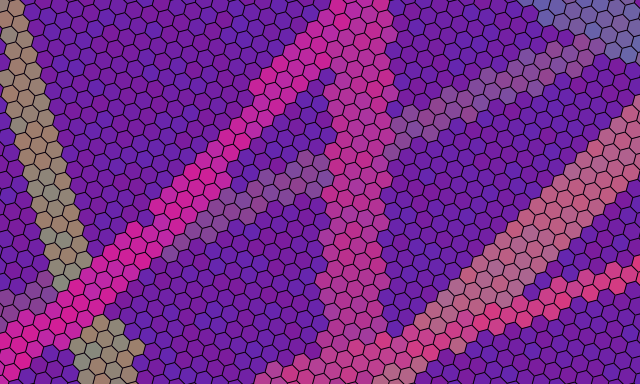
This pattern is drawn by a Shadertoy shader. Its source:

```glsl
float hash(vec2 p) {
    return fract(sin(dot(p, vec2(127.1, 311.7))) * 43758.5453);
}

// Offset from the nearest hexagon centre, on a lattice of unit pitch
vec2 hexOffset(vec2 p) {
    vec2 period = vec2(1.0, sqrt(3.0));
    vec2 a = mod(p, period) - 0.5 * period;
    vec2 b = mod(p + 0.5 * period, period) - 0.5 * period;
    return dot(a, a) < dot(b, b) ? a : b;
}

float segmentDistance(vec2 p, vec2 a, vec2 b) {
    vec2 ab = b - a;
    return length(p - a - ab * clamp(dot(p - a, ab) / dot(ab, ab), 0.0, 1.0));
}

// Colours the whole cell when its centre lies inside the band
void paintBand(inout vec3 color, vec2 center, vec2 a, vec2 b, float halfWidth,
               vec3 startColor, vec3 endColor) {
    if (segmentDistance(center, a, b) < halfWidth) {
        vec2 ab = b - a;
        float along = clamp(dot(center - a, ab) / dot(ab, ab), 0.0, 1.0);
        color = mix(startColor, endColor, along);
    }
}

void mainImage(out vec4 fragColor, in vec2 fragCoord) {
    vec2 p = fragCoord / iResolution.y;

    // Tilted hexagon grid
    float pitch = 0.0425;
    float tilt = radians(15.0);
    mat2 turn = mat2(cos(tilt), sin(tilt), -sin(tilt), cos(tilt));
    vec2 grid = turn * p / pitch;
    vec2 offset = hexOffset(grid);
    vec2 cell = grid - offset;
    vec2 center = transpose(turn) * cell * pitch;
    vec2 id = floor(cell * vec2(2.0, 2.0 / sqrt(3.0)) + 0.5);

    // Crossing bands over a violet ground
    vec3 color = vec3(0.44, 0.13, 0.65);
    vec3 tan1 = vec3(0.60, 0.49, 0.45);
    vec3 tan2 = vec3(0.57, 0.52, 0.46);
    paintBand(color, center, vec2(-0.05, 0.16), vec2(1.56, 0.89), 0.044,
              vec3(0.52, 0.25, 0.58), vec3(0.53, 0.29, 0.60));
    paintBand(color, center, vec2(0.01, 1.03), vec2(0.19, 0.30), 0.051, tan1, tan2);
    paintBand(color, center, vec2(0.276, 0.08), vec2(0.285, -0.06), 0.081, tan2, tan1);
    paintBand(color, center, vec2(1.41, 1.04), vec2(1.72, 0.89), 0.075,
              vec3(0.44, 0.34, 0.64), vec3(0.45, 0.39, 0.63));
    paintBand(color, center, vec2(0.97, -0.02), vec2(1.70, 0.69), 0.070,
              vec3(0.69, 0.40, 0.54), vec3(0.73, 0.36, 0.53));
    paintBand(color, center, vec2(0.952, 1.05), vec2(0.907, 0.0), 0.079,
              vec3(0.73, 0.17, 0.60), vec3(0.67, 0.22, 0.58));
    paintBand(color, center, vec2(0.70, -0.01), vec2(1.09, 0.10), 0.044,
              vec3(0.72, 0.23, 0.56), vec3(0.78, 0.25, 0.55));
    paintBand(color, center, vec2(1.09, 0.10), vec2(1.70, 0.31), 0.032,
              vec3(0.78, 0.25, 0.55), vec3(0.83, 0.23, 0.51));
    paintBand(color, center, vec2(0.94, 1.03), vec2(0.38, 0.36), 0.046,
              vec3(0.75, 0.15, 0.61), vec3(0.77, 0.14, 0.63));
    paintBand(color, center, vec2(0.38, 0.36), vec2(-0.03, 0.02), 0.056,
              vec3(0.77, 0.14, 0.63), vec3(0.80, 0.13, 0.61));

    // Hue drift from cell to cell
    color += (hash(id) - 0.5) * vec3(0.09, -0.04, -0.07);

    // Dark outlines
    vec2 q = abs(offset);
    float edge = (0.5 - max(q.x, dot(q, vec2(0.5, 0.866)))) * pitch;
    float pixel = 1.0 / iResolution.y;
    float fill = smoothstep(0.0014 - 0.6 * pixel, 0.0014 + 0.6 * pixel, edge);
    fragColor = vec4(mix(vec3(0.04, 0.01, 0.05), color, fill), 1.0);
}
```
